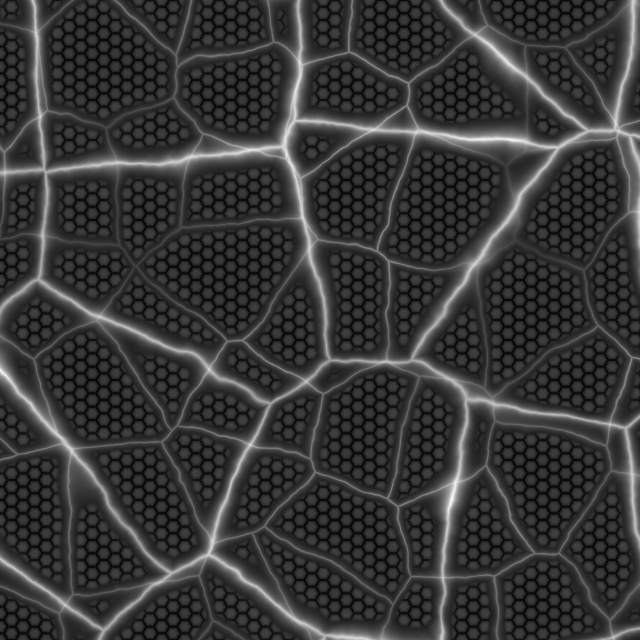
A WebGL 2 fragment shader for this texture:

```glsl
#version 300 es
precision highp float;

// Pale glowing veins branching over a dark honeycomb of small hexagons.
// Two warped Voronoi networks, one broad and one fine, give the veins;
// the hexagonal tiles fade to black wherever the vein glow reaches them.

uniform vec2 u_resolution;
out vec4 fragColor;

vec2 hash2(vec2 p) {
  vec3 q = fract(p.xyx * vec3(0.1031, 0.1030, 0.0973));
  q += dot(q, q.yzx + 33.33);
  return fract((q.xx + q.yz) * q.zy);
}

// Two independent channels of value noise, 0 to 1.
vec2 noise2(vec2 p) {
  vec2 cell = floor(p), f = fract(p);
  f = f * f * (3.0 - 2.0 * f);
  vec2 low = mix(hash2(cell), hash2(cell + vec2(1, 0)), f.x);
  vec2 high = mix(hash2(cell + vec2(0, 1)), hash2(cell + vec2(1, 1)), f.x);
  return mix(low, high, f.y);
}

// Large bends plus finer and finer jitter, as in lightning.
vec2 warp(vec2 p) {
  vec2 offset = vec2(0.0);
  float frequency = 7.0, amplitude = 0.03;
  for (int i = 0; i < 5; i++) {
    offset += amplitude * (noise2(p * frequency + float(i) * 17.3) - 0.5);
    frequency *= 2.1;
    amplitude *= 0.45;
  }
  return p + offset;
}

// Distance to the nearest border between Voronoi cells.
float voronoiEdge(vec2 p, float seed) {
  vec2 cell = floor(p), f = fract(p);
  vec2 nearest = vec2(0.0), nearestCell = vec2(0.0);
  float best = 8.0;
  for (int y = -1; y <= 1; y++)
    for (int x = -1; x <= 1; x++) {
      vec2 g = vec2(x, y);
      vec2 r = g + 0.08 + 0.84 * hash2(cell + g + seed) - f;
      if (dot(r, r) < best) {
        best = dot(r, r);
        nearest = r;
        nearestCell = g;
      }
    }
  float edge = 8.0;
  for (int y = -2; y <= 2; y++)
    for (int x = -2; x <= 2; x++) {
      vec2 g = nearestCell + vec2(x, y);
      vec2 r = g + 0.08 + 0.84 * hash2(cell + g + seed) - f;
      vec2 between = r - nearest;
      if (dot(between, between) > 1e-5)
        edge = min(edge, dot(0.5 * (nearest + r), normalize(between)));
    }
  return edge;
}

// Distance from the border of a flat-topped hexagon of unit height.
float hexEdge(vec2 p) {
  vec2 period = vec2(1.7320508, 1.0);
  vec2 a = mod(p, period) - 0.5 * period;
  vec2 b = mod(p - 0.5 * period, period) - 0.5 * period;
  vec2 q = abs(dot(a, a) < dot(b, b) ? a : b);
  return 0.5 - max(q.y, dot(q, vec2(0.8660254, 0.5)));
}

void main() {
  vec2 uv = gl_FragCoord.xy / u_resolution.y;
  float pixel = 1.0 / u_resolution.y;
  vec2 bent = warp(uv);

  // Vein networks, with strength drifting along their length.
  float broad = voronoiEdge(bent * 3.1 + 4.7, 11.0) / 3.1;
  float fine = voronoiEdge(bent * 6.0 + 2.3, 47.0) / 6.0;
  vec2 drift = noise2(uv * 5.0 + 9.0);
  float grain = 0.85 + 0.3 * noise2(uv * 60.0).x;
  float flare = smoothstep(0.72, 0.95, noise2(uv * 9.0 + 31.0).y);

  float broadWidth = 0.0085 + 0.004 * drift.x + 0.006 * flare;
  float broadGlow = (0.42 + 0.22 * drift.x + 0.2 * flare) * exp(-broad / broadWidth);
  broadGlow += 0.14 * grain * exp(-pow(broad / 0.004, 2.0));

  float thread = max(0.0014, pixel);
  float fineGlow = (0.16 + 0.16 * drift.y) * exp(-fine / 0.0088);
  fineGlow += 0.2 * drift.y * grain * exp(-pow(fine / thread, 2.0));
  float glow = 1.0 - (1.0 - broadGlow) * (1.0 - fineGlow);

  // Honeycomb tiles: dark seams, softly lit centres.
  float edge = hexEdge(uv * 48.0);
  float soft = 24.0 * pixel;
  float face = mix(0.12, 0.222, smoothstep(0.05, 0.32, edge));
  float tile = mix(0.03, face, smoothstep(0.07 - soft, 0.07 + soft, edge));

  // Tiles sink into shadow beside the veins.
  float cover = 1.0 - smoothstep(0.03, 0.1, glow);
  float shade = mix(0.05, tile, cover) + glow;
  fragColor = vec4(vec3(min(shade, 1.0)), 1.0);
}
```
